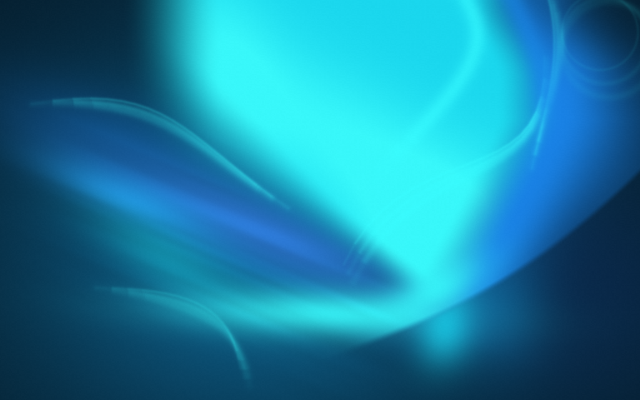
This background is drawn by a WebGL 2 fragment shader. Its source:

```glsl
#version 300 es
precision highp float;
// Silky aurora: a soft cyan body with a blue band on the left and a blue rim on the right.
// Gaussian glows and soft curved edges are layered, a diagonal fold darkens the lower right,
// and thin Bezier strands are drawn over it. Units are canvas heights.
uniform vec2 u_resolution;
out vec4 fragColor;

const vec3 ABYSS = vec3(0.02, 0.11, 0.17);
const vec3 TEAL  = vec3(0.05, 0.38, 0.55);
const vec3 NAVY  = vec3(0.04, 0.16, 0.30);
const vec3 ROYAL = vec3(0.17, 0.45, 0.80);
const vec3 AZURE = vec3(0.10, 0.52, 0.92);
const vec3 SKY   = vec3(0.14, 0.60, 0.92);
const vec3 CYAN  = vec3(0.10, 0.84, 0.93);
const vec3 AQUA  = vec3(0.22, 0.97, 0.98);
const float BAND_ANGLE = -0.40;
const float SILK = 0.16;
const float GRAIN = 0.008;
const int STRAND_STEPS = 18;

float hash(vec2 p) {
    return fract(sin(dot(p, vec2(127.1, 311.7))) * 43758.5453);
}

float noise(vec2 p) {
    vec2 i = floor(p), f = fract(p);
    f = f * f * (3.0 - 2.0 * f);
    return mix(mix(hash(i), hash(i + vec2(1, 0)), f.x),
               mix(hash(i + vec2(0, 1)), hash(i + vec2(1, 1)), f.x), f.y);
}

vec2 rotate(vec2 p, float a) {
    return vec2(cos(a) * p.x + sin(a) * p.y, cos(a) * p.y - sin(a) * p.x);
}

// Elliptic Gaussian
float glow(vec2 p, vec2 center, vec2 radius, float angle) {
    vec2 q = rotate(p - center, angle) / radius;
    return exp(-dot(q, q));
}

float segmentDistance(vec2 p, vec2 a, vec2 b) {
    vec2 d = b - a;
    return length(p - a - d * clamp(dot(p - a, d) / dot(d, d), 0.0, 1.0));
}

// Soft stroke along a cubic Bezier curve, faded at both ends
float strand(vec2 p, vec2 a, vec2 b, vec2 c, vec2 d, float width) {
    float light = 0.0;
    vec2 last = a;
    for (int i = 1; i <= STRAND_STEPS; i++) {
        float t = float(i) / float(STRAND_STEPS), s = 1.0 - t;
        vec2 next = s*s*s*a + 3.0*s*s*t*b + 3.0*s*t*t*c + t*t*t*d;
        float r = segmentDistance(p, last, next) / width;
        light = max(light, exp(-r * r) * smoothstep(0.0, 0.25, t) * smoothstep(0.0, 0.2, s + 0.06));
        last = next;
    }
    return light;
}

void main() {
    vec2 p = gl_FragCoord.xy / u_resolution.y;
    p.x *= 1.6 * u_resolution.y / u_resolution.x;

    // Deep background
    vec3 col = mix(ABYSS, TEAL, glow(p, vec2(0.65, 0.38), vec2(0.62, 0.50), 0.0));
    col = mix(col, NAVY, 0.8 * glow(p, vec2(1.45, 0.28), vec2(0.30, 0.30), 0.0));
    col = mix(col, AZURE * 0.65, 0.6 * glow(p, vec2(0.30, 0.63), vec2(0.30, 0.11), BAND_ANGLE));

    // Fold, right-hand edge and lower left edge of the body
    float bend = max(p.x - 1.05, 0.0);
    float fold = p.y - 0.40 * (p.x - 0.5625) - 0.52 * bend * bend;
    float above = smoothstep(-0.012, 0.012, fold);
    float rim = 1.35 - 0.55 * pow(max(0.7 - p.y, 0.0), 1.1) - 0.08 * smoothstep(0.8, 1.0, p.y);
    float slope = 0.8 * (p.y - 0.73 + 0.75 * (p.x - 0.44));
    float soft = mix(0.14, 0.05, smoothstep(0.4, 1.0, p.x));

    // Blue sheet to the right
    float sheet = exp(-pow((p.x - rim - 0.05) / 0.14, 2.0));
    sheet *= mix(0.6, 1.0, smoothstep(1.05, 0.75, p.y)) * smoothstep(0.05, 0.3, p.y);
    col = mix(col, AZURE * 0.66, above * 0.7 * glow(p, vec2(1.47, 0.62), vec2(0.20, 0.23), -0.6));
    col = mix(col, AZURE, sheet * mix(0.25, 0.95, above));

    // Cyan body
    float body = smoothstep(0.30, 0.56, p.x) * smoothstep(-soft, soft, slope);
    body *= 1.0 - smoothstep(-0.11, 0.06, p.x - rim);
    body *= above;
    float bright = glow(p, vec2(0.90, 0.62), vec2(0.38, 0.16), -0.6);
    bright += 0.8 * glow(p, vec2(0.57, 0.84), vec2(0.13, 0.24), 0.4);
    bright += glow(p, vec2(1.10, 0.38), vec2(0.24, 0.20), 0.6);
    col = mix(col, mix(CYAN, AQUA, min(bright, 1.0)), body);

    // Bands sweeping in from the left, with fine silk streaks
    float open = 1.0 - body;
    vec2 q = rotate(p, BAND_ANGLE);
    float silk = noise(q * vec2(2.5, 28.0)) + 0.5 * noise(q * vec2(4.0, 60.0)) - 0.75;
    col = mix(col, ROYAL, open * 0.95 * glow(p, vec2(0.66, 0.42), vec2(0.40, 0.085), BAND_ANGLE));
    col = mix(col, SKY, 0.85 * open * glow(p, vec2(0.34, 0.50), vec2(0.20, 0.045), BAND_ANGLE));
    col = mix(col, CYAN * 0.85, 0.55 * open * glow(p, vec2(0.42, 0.36), vec2(0.22, 0.07), -0.55));
    float lower = glow(p, vec2(0.84, 0.215), vec2(0.36, 0.055), -0.04);
    col = mix(col, AQUA, 0.9 * open * lower * mix(0.35, 1.0, above));
    col *= 1.0 + SILK * silk * open * glow(p, vec2(0.60, 0.38), vec2(0.5, 0.22), BAND_ANGLE);

    // Bright tip and the light spilling under the fold
    col = mix(col, AQUA, 0.85 * above * glow(p, vec2(1.08, 0.27), vec2(0.14, 0.06), 0.5));
    col = mix(col, CYAN, 0.85 * (1.0 - above) * glow(p, vec2(1.12, 0.19), vec2(0.07, 0.10), -0.3));
    col = mix(col, TEAL * 1.2, 0.5 * (1.0 - above) * glow(p, vec2(1.24, 0.22), vec2(0.12, 0.14), 0.0));

    // Strands, each repeated with a slight drift
    float veil = 0.0;
    for (int i = 0; i < 3; i++) {
        float k = float(i);
        vec2 o = vec2(0.012, -0.022) * k;
        float w = 0.004 + 0.003 * k;
        veil += 0.30 * strand(p, vec2(1.36, 0.86) + o * 0.3, vec2(1.38, 0.50), vec2(1.02, 0.68) + o, vec2(0.86, 0.34) + o, w);
        veil += 0.20 * strand(p, vec2(0.08, 0.74), vec2(0.42, 0.80) + o, vec2(0.46, 0.66) + o, vec2(0.72, 0.48), w);
        veil += 0.15 * strand(p, vec2(0.24, 0.28), vec2(0.50, 0.28) + o, vec2(0.58, 0.22) + o, vec2(0.60, 0.08) + o, w);
        veil += 0.15 * strand(p, vec2(1.34, 1.10) + o, vec2(1.42, 0.90) + o, vec2(1.38, 0.80), vec2(1.33, 0.58), w);
        float ring = (length(p - vec2(1.50, 0.92) - o) - 0.095 - 0.012 * k) / w;
        veil += 0.06 * exp(-ring * ring);
    }
    veil += 0.55 * strand(p, vec2(1.10, 1.08), vec2(1.28, 0.90), vec2(1.18, 0.82), vec2(0.96, 0.58), 0.022);
    col = mix(col, AQUA * 1.03, min(veil, 0.8));
    col = mix(col, AZURE, 0.6 * strand(p, vec2(1.22, 1.12), vec2(1.30, 0.96), vec2(1.36, 0.88), vec2(1.37, 0.68), 0.03));

    // Grain against banding
    col += GRAIN * (hash(floor(p * 320.0)) - 0.5);
    fragColor = vec4(clamp(col, 0.0, 1.0), 1.0);
}
```
